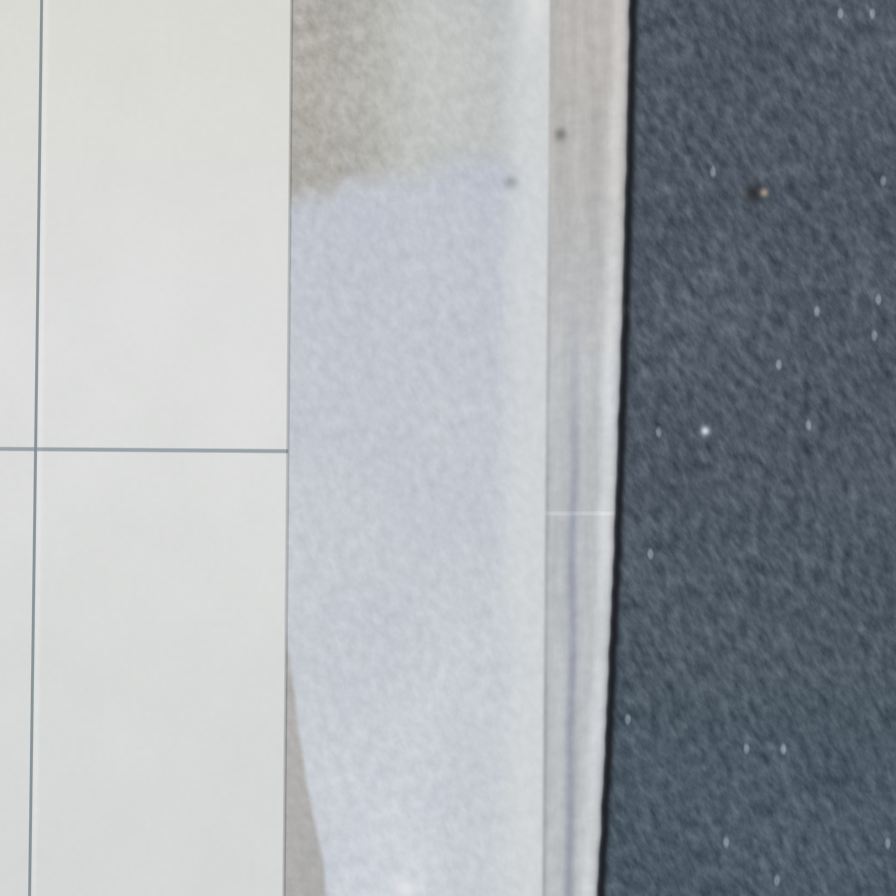
Write a three.js fragment shader that draws this texture.

```glsl
varying vec2 vUv;

vec2 hash2(vec2 p) {
  vec3 q = fract(p.xyx * vec3(0.1031, 0.1030, 0.0973));
  q += dot(q, q.yzx + 33.33);
  return fract((q.xx + q.yz) * q.zy);
}

float slope(vec2 cell, vec2 offset) {
  return dot(hash2(cell) * 2.0 - 1.0, offset);
}

float gradientNoise(vec2 p) {
  vec2 i = floor(p), f = fract(p);
  vec2 u = f * f * f * (f * (f * 6.0 - 15.0) + 10.0);
  vec2 e = vec2(1.0, 0.0);
  return mix(mix(slope(i, f), slope(i + e.xy, f - e.xy), u.x),
             mix(slope(i + e.yx, f - e.yx), slope(i + e.xx, f - e.xx), u.x), u.y);
}

float fbm(vec2 p) {
  float sum = 0.0, gain = 1.0;
  for (int i = 0; i < 4; i++) {
    sum += gain * gradientNoise(p);
    p = mat2(1.6, 1.2, -1.2, 1.6) * p + 7.3;
    gain *= 0.55;
  }
  return sum;
}

float line(float d, float width) {
  return 1.0 - smoothstep(width * 0.4, width * 1.4, abs(d));
}

float band(float x, float center, float width) {
  float d = (x - center) / width;
  return exp(-d * d);
}

vec3 tiles(vec2 p) {
  vec3 color = mix(vec3(0.835, 0.845, 0.84), vec3(0.865, 0.87, 0.865), band(p.y, 0.62, 0.4));
  color += vec3(0.008, 0.0, -0.014) * smoothstep(0.65, 1.0, p.y);
  color += 0.012 * fbm(p * 9.0) + 0.008 * gradientNoise(p * 130.0);
  float upright = p.x - mix(0.033, 0.0465, p.y);
  float level = p.y - 0.499 + 0.008 * p.x;
  color = mix(color, vec3(0.56, 0.60, 0.63), 0.85 * line(level, 0.0024));
  color = mix(color, vec3(0.50, 0.54, 0.56), 0.9 * line(upright, 0.0018));
  return color + 0.025 * band(upright, 0.005, 0.003);
}

vec3 concrete(vec2 p) {
  float cloud = fbm(p * vec2(8.0, 6.0) + 4.0);
  float grain = fbm(vec2(p.x + 0.35 * p.y, p.y - 0.2 * p.x) * vec2(85.0, 65.0));
  vec3 color = mix(vec3(0.785, 0.805, 0.83), vec3(0.755, 0.775, 0.81), smoothstep(0.1, 0.75, p.y));

  // Bare upper part and its brown stain
  float bare = smoothstep(-0.025, 0.03, p.y - 0.77 - 0.35 * min(p.x - 0.33, 0.1) + 0.035 * cloud);
  color = mix(color, vec3(0.755, 0.765, 0.76), bare);
  float stain = bare * (1.0 - smoothstep(0.36, 0.51, p.x + 0.06 * cloud));
  color = mix(color, vec3(0.665, 0.655, 0.625), 0.85 * stain);

  // Lower wedge left of the pale coat
  float wedge = 1.0 - smoothstep(-0.004, 0.004, p.x - 0.364 + 0.16 * p.y + 0.005 * cloud);
  color = mix(color, vec3(0.69, 0.685, 0.68), wedge);
  color += vec3(0.016, 0.017, 0.022) * smoothstep(0.3, 0.0, p.y) * line(p.x - 0.43, 0.065);
  color += cloud * vec3(0.024, 0.021, 0.014) + grain * (0.045 + 0.035 * stain);

  // Raised pale rim
  float rim = smoothstep(0.545, 0.585, p.x + 0.01 * cloud);
  color = mix(color, vec3(0.825, 0.84, 0.845) + 0.025 * grain, 0.8 * rim);
  color = mix(color, vec3(0.88), 0.7 * band(p.x, 0.598, 0.012) * smoothstep(0.93, 1.0, p.y));
  color -= 0.14 * band(length(p - vec2(0.571, 0.797)), 0.0, 0.008);
  return mix(color, vec3(0.91), 0.8 * band(length((p - vec2(0.453, 0.008)) * vec2(1.0, 1.3)), 0.0, 0.012));
}

vec3 ledge(vec2 p, float kerb) {
  float streak = fbm(p * vec2(55.0, 6.0));
  vec3 color = mix(vec3(0.735, 0.745, 0.755), vec3(0.72, 0.71, 0.70), smoothstep(0.55, 0.95, p.y));
  color += 0.045 * streak + 0.035 * fbm(p * 65.0);
  float crack = p.x - 0.641 + 0.012 * (0.5 - p.y) + 0.006 * gradientNoise(vec2(p.y * 9.0, 2.0));
  color -= vec3(0.12, 0.115, 0.08) * band(crack, 0.0, 0.006) * smoothstep(0.75, 0.4, p.y);
  color += 0.07 * band(p.x, kerb - 0.012, 0.009);
  color += 0.05 * line(p.y - 0.427, 0.0025);
  return color - 0.2 * band(length(p - vec2(0.626, 0.85)), 0.0, 0.007);
}

vec3 asphalt(vec2 p) {
  vec2 q = vec2(p.x + 0.45 * p.y, p.y - 0.15 * p.x);
  float grain = fbm(q * vec2(85.0, 48.0));
  vec3 color = vec3(0.315, 0.35, 0.39) + 0.03 * fbm(p * 7.0) + 0.12 * grain;
  color += 0.04 * gradientNoise(q * vec2(150.0, 95.0));
  color += vec3(-0.015, 0.0, 0.002) * smoothstep(0.6, 0.0, p.y);

  // Sparse pale chips
  vec2 cell = floor(p * 28.0);
  vec2 seed = hash2(cell + 19.0);
  vec2 chip = fract(p * 28.0) - 0.25 - 0.5 * seed;
  float shape = 1.0 - smoothstep(0.04, 0.13, length(chip * vec2(1.0, 0.55)));
  color += 0.2 * shape * step(0.94, hash2(cell + 71.0).x);
  color = mix(color, vec3(0.80, 0.84, 0.86), band(length(p - vec2(0.787, 0.519)), 0.0, 0.005));
  color = mix(color, vec3(0.16, 0.16, 0.17), 0.8 * band(length(p - vec2(0.842, 0.784)), 0.0, 0.011));
  return mix(color, vec3(0.62, 0.57, 0.52), band(length(p - vec2(0.853, 0.785)), 0.0, 0.005));
}

void main() {
  vec2 p = vUv;
  float wall = mix(0.317, 0.3255, p.y);
  float rim = mix(0.605, 0.613, p.y);
  float kerb = 0.667 + 0.055 * p.y - 0.019 * p.y * p.y + 0.002 * gradientNoise(vec2(p.y * 35.0, 5.0));

  vec3 color = mix(tiles(p), concrete(p), smoothstep(-0.0015, 0.0015, p.x - wall));
  color -= 0.13 * line(p.x - wall, 0.002);
  color = mix(color, ledge(p, kerb), smoothstep(-0.002, 0.003, p.x - rim));
  color -= 0.07 * band(p.x, rim + 0.002, 0.003) * smoothstep(0.95, 0.3, p.y);
  color = mix(color, asphalt(p), smoothstep(-0.002, 0.002, p.x - kerb));

  // Shadow gap along the dark slab
  color = mix(color, vec3(0.11, 0.115, 0.13), 0.9 * band(p.x, kerb + 0.004, 0.005));
  gl_FragColor = vec4(color, 1.0);
}
```
